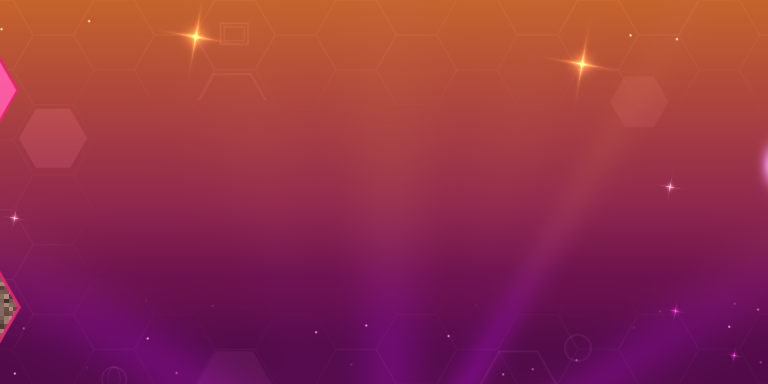
A Shadertoy shader for this background:

```glsl
// Orange to purple stage backdrop with light beams, faint hexagons and sparkles.
#define HEX_HEIGHT 0.182
#define HEX_ORIGIN vec2(0.612, 0.909)
#define LINE_WIDTH 0.0022
#define LINE_GAIN 0.065
#define DUST_CELL 0.085
#define PURPLE vec3(0.50, 0.05, 0.53)
#define WARM vec3(0.78, 0.40, 0.29)
#define GOLD vec3(1.0, 0.83, 0.36)
#define PINK vec3(0.98, 0.36, 0.64)
#define RIM vec3(0.90, 0.14, 0.42)

float hash(vec2 p) {
    vec3 q = fract(p.xyx * 0.1031);
    q += dot(q, q.yzx + 33.33);
    return fract((q.x + q.y) * q.z);
}

// Smooth coverage of a shape, one pixel wide at its edge
float fill(float d) {
    float px = 1.0 / iResolution.y;
    return 1.0 - smoothstep(-px, px, d);
}

float stroke(float d, float width) {
    return fill(abs(d) - 0.5 * width);
}

// Hexagon with flat top and inner radius r
float hexagon(vec2 p, float r) {
    p = abs(p);
    return max(p.y, dot(p, vec2(0.866, 0.5))) - r;
}

float box(vec2 p, vec2 size) {
    vec2 d = abs(p) - size;
    return length(max(d, 0.0)) + min(max(d.x, d.y), 0.0);
}

// Soft beam along a-b that widens from w0 to w1
float beam(vec2 p, vec2 a, vec2 b, float w0, float w1) {
    vec2 dir = normalize(b - a);
    vec2 q = p - a;
    float t = clamp(dot(q, dir) / length(b - a), 0.0, 1.0);
    float d = (q.x * dir.y - q.y * dir.x) / mix(w0, w1, t);
    return exp(-d * d);
}

// Four pointed star with a small halo
float sparkle(vec2 p, float size) {
    p = mat2(0.985, 0.174, -0.174, 0.985) * p / size;
    vec2 a = abs(p);
    float rays = exp(-a.x * 3.0 - a.y * 24.0) + exp(-a.y * 3.0 - a.x * 24.0);
    return rays + 0.25 * exp(-dot(p, p) * 9.0);
}

vec3 backdrop(float y) {
    vec3 c = mix(vec3(0.32, 0.045, 0.28), vec3(0.42, 0.07, 0.30), smoothstep(0.06, 0.29, y));
    c = mix(c, vec3(0.56, 0.155, 0.30), clamp((y - 0.28) / 0.19, 0.0, 1.0));
    c = mix(c, vec3(0.65, 0.24, 0.26), clamp((y - 0.47) / 0.20, 0.0, 1.0));
    return mix(c, vec3(0.775, 0.39, 0.17), clamp((y - 0.67) / 0.33, 0.0, 1.0));
}

float hexLines(vec2 p) {
    vec2 s = vec2(1.732, 1.0) * HEX_HEIGHT;
    vec2 q = p - HEX_ORIGIN;
    vec2 a = mod(q + 0.5 * s, s) - 0.5 * s;
    vec2 b = mod(q, s) - 0.5 * s;
    vec2 cell = dot(a, a) < dot(b, b) ? a : b;
    float id = hash(floor((q - cell) / (0.5 * s) + 0.5) + 40.0);
    float side = 1.0 - smoothstep(0.1, 0.35, p.x);
    float mask = max(side, max(smoothstep(0.66, 0.86, p.y), 1.0 - smoothstep(0.08, 0.28, p.y)));
    return stroke(hexagon(cell, 0.5 * HEX_HEIGHT), LINE_WIDTH) * mask * (0.35 + 0.65 * id);
}

// Faint filled panels and simple outline icons
float panels(vec2 p) {
    float v = 0.07 * fill(hexagon(p - vec2(0.138, 0.64), 0.077));
    v += 0.04 * fill(hexagon(p - vec2(1.665, 0.735), 0.066));
    v += 0.05 * fill(hexagon(p - vec2(0.61, 0.0), 0.085));
    v += 0.06 * stroke(hexagon(p - vec2(1.35, 0.0), 0.085), 0.005);
    v += 0.05 * stroke(hexagon(p - vec2(0.605, 0.725), 0.082), 0.005) * step(0.74, p.y);
    vec2 screen = p - vec2(0.61, 0.912);
    v += 0.06 * (stroke(box(screen, vec2(0.036, 0.027)), 0.004) + stroke(box(screen, vec2(0.026, 0.018)), 0.003));
    vec2 globe = p - vec2(0.297, 0.012);
    v += 0.09 * stroke(length(globe) - 0.032, 0.003);
    v += 0.07 * stroke(length(globe * vec2(2.0, 1.0)) - 0.032, 0.004);
    return v + 0.06 * stroke(length(p - vec2(1.505, 0.094)) - 0.034, 0.005);
}

// Scattered dots near the floor
float dust(vec2 p) {
    vec2 id = floor(p / DUST_CELL);
    vec2 offset = 0.2 + 0.6 * vec2(hash(id + 3.0), hash(id + 17.0));
    float d = length(p - (id + offset) * DUST_CELL);
    float lit = step(0.66, hash(id + 51.0)) * hash(id + 71.0);
    return fill(d - 0.0025) * lit * (1.0 - smoothstep(0.17, 0.23, p.y));
}

// Hexagonal badge cut off by the left edge
vec3 badge(vec3 base, vec2 p, vec3 inner) {
    float d = hexagon(p, 0.094);
    vec3 c = mix(base, RIM, fill(d));
    return mix(c, inner, fill(d + 0.007));
}

void mainImage(out vec4 fragColor, in vec2 fragCoord) {
    vec2 p = fragCoord / iResolution.y;
    vec3 color = backdrop(p.y);

    // Light beams, purple at the floor and warm higher up
    float low = 1.0 - smoothstep(0.0, 0.65, p.y);
    float light = beam(p, vec2(1.015, 0.0), vec2(1.015, 1.0), 0.09, 0.15) * mix(0.20, 0.60, low);
    light += beam(p, vec2(1.22, 0.0), vec2(1.80, 1.0), 0.045, 0.055) * mix(0.17, 0.65, low);
    light += beam(p, vec2(0.50, 0.0), vec2(0.0, 0.34), 0.09, 0.13) * 0.60 * low;
    light += beam(p, vec2(1.55, 0.0), vec2(2.0, 0.31), 0.07, 0.11) * 0.55 * low;
    light += beam(p, vec2(0.80, 0.0), vec2(0.60, 1.0), 0.08, 0.17) * 0.10;
    light += beam(p, vec2(1.20, 0.0), vec2(1.42, 1.0), 0.06, 0.15) * 0.10;
    color = mix(color, mix(PURPLE, WARM, smoothstep(0.12, 0.65, p.y)), min(light, 0.8));

    // Faint pattern and edge glow
    color += (LINE_GAIN * hexLines(p) + panels(p)) * vec3(0.9, 0.65, 0.75);
    vec2 glow = (p - vec2(2.01, 0.57)) / vec2(0.022, 0.045);
    color = mix(color, vec3(0.98, 0.62, 0.95), exp(-dot(glow, glow)));

    // Badges at the left edge
    color = badge(color, p - vec2(-0.058, 0.765), PINK + 0.12 * (p.y - 0.765));
    float mottled = hash(floor(p * 90.0));
    color = badge(color, p - vec2(-0.054, 0.20), mix(vec3(0.25, 0.17, 0.17), vec3(0.68, 0.55, 0.48), mottled));

    // Sparkles: two gold, then small pale ones
    vec3 stars[6] = vec3[6](vec3(0.510, 0.904, 0.075), vec3(1.516, 0.833, 0.075), vec3(1.745, 0.513, 0.026),
        vec3(0.038, 0.432, 0.024), vec3(1.759, 0.190, 0.024), vec3(1.912, 0.074, 0.022));
    for (int i = 0; i < 6; i++) {
        vec3 tint = i < 2 ? GOLD : i < 4 ? vec3(1.0, 0.8, 0.85) : vec3(0.85, 0.25, 0.75);
        color += tint * sparkle(p - stars[i].xy, stars[i].z);
    }
    vec2 dots[4] = vec2[4](vec2(0.232, 0.945), vec2(0.004, 0.924), vec2(1.642, 0.908), vec2(1.763, 0.898));
    for (int i = 0; i < 4; i++) color += 0.6 * fill(length(p - dots[i]) - 0.0026);
    color += dust(p) * vec3(0.75, 0.55, 0.75);

    fragColor = vec4(clamp(color, 0.0, 1.0), 1.0);
}
```
